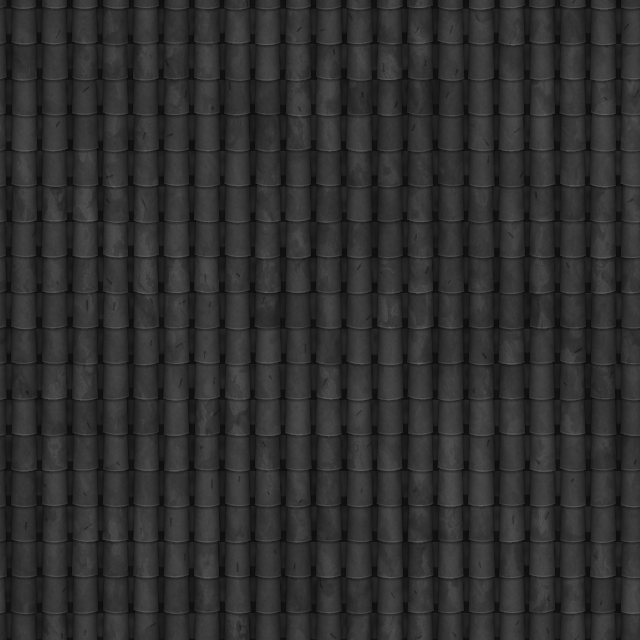
Write a Shadertoy shader that draws this texture.

```glsl
const vec2 COUNT = vec2(21.0, 18.0);    // tiles across and rows up
const vec2 PHASE = vec2(0.293, 0.773);  // offset of the first whole tile
const float HALF_LOW = 0.425;           // half width at the lower lip
const float HALF_TOP = 0.372;           // half width under the next lip
const float SAG = 0.06;                 // curve of the lip
const float LIP_WIDTH = 0.03;
const float LIP_JITTER = 0.05;
const float SCRATCH_CHANCE = 0.3;
const vec3 TILE_EDGE = vec3(0.128);
const vec3 TILE_CREST = vec3(0.243);
const vec3 LIP_LIGHT = vec3(0.075);
const vec3 PAN = vec3(0.122);
const vec3 HOLLOW = vec3(0.062);

float hash(vec2 p) {
    return fract(sin(dot(p, vec2(127.1, 311.7))) * 43758.5453);
}

// Value noise that wraps after a whole number of cells
float noise(vec2 p, vec2 period) {
    vec2 i = floor(p), f = fract(p);
    f = f * f * (3.0 - 2.0 * f);
    vec2 a = mod(i, period), b = mod(i + 1.0, period);
    return mix(mix(hash(a), hash(vec2(b.x, a.y)), f.x),
               mix(hash(vec2(a.x, b.y)), hash(b), f.x), f.y);
}

float fbm(vec2 p) {
    float sum = 0.0, gain = 0.5;
    for (int i = 0; i < 4; i++) {
        sum += gain * noise(p, vec2(256.0));
        p = p * 2.03 + 17.0;
        gain *= 0.5;
    }
    return sum;
}

float segmentDistance(vec2 p, vec2 a, vec2 b) {
    vec2 d = b - a;
    return length(p - a - d * clamp(dot(p - a, d) / dot(d, d), 0.0, 1.0));
}

// Stains, pale contours, grain and a few dark scratches
float wear(vec2 q, vec2 id) {
    vec2 seed = 60.0 * vec2(hash(id + 3.1), hash(id + 8.7));
    vec2 s = q * vec2(2.2, 1.5) + seed;
    float warp = fbm(s * 1.3 + 9.0);
    float stain = fbm(s + 2.4 * vec2(warp, -warp));
    float amount = hash(id + 5.3);
    float w = (stain - 0.47) * mix(0.06, 0.20, amount);
    w += 0.035 * amount * smoothstep(0.045, 0.0, abs(stain - 0.55));
    w += 0.022 * (noise(q * 17.0 + seed, vec2(256.0)) - 0.5);

    vec2 start = vec2(hash(id + 1.9) - 0.5, 0.15 + 0.6 * hash(id + 6.1));
    start.x *= 0.6;
    float angle = 0.3 + 2.3 * hash(id + 4.4);
    vec2 reach = (0.06 + 0.17 * hash(id + 2.2)) * vec2(cos(angle), sin(angle));
    float d = segmentDistance(q, start, start + reach);
    d += 0.03 * (noise(q * 14.0 + seed, vec2(256.0)) - 0.5);
    float scratched = step(hash(id + 7.5), SCRATCH_CHANCE);
    return w - 0.075 * scratched * smoothstep(0.045, 0.005, d);
}

// Lower pan between columns, black where it slips under the next one
vec3 gapColor(vec2 p, vec2 uv) {
    vec2 id = mod(floor(p + vec2(0.5, 0.03)), COUNT);
    float y = fract(p.y + 0.03);
    float aa = COUNT.y / iResolution.y;
    float top = 0.24 + 0.08 * hash(id + 12.0);
    float hollow = smoothstep(0.0, aa, y) * (1.0 - smoothstep(top, top + 0.03 + aa, y));
    vec2 cells = COUNT * vec2(6.0, 4.0);
    float grime = noise(uv * cells, cells) - 0.5;
    vec3 pan = PAN * (0.9 + 0.25 * hash(id) + 0.4 * grime);
    return mix(pan, HOLLOW * (1.0 + 0.3 * grime), 0.9 * hollow);
}

void mainImage(out vec4 fragColor, in vec2 fragCoord) {
    vec2 uv = fragCoord / iResolution.xy;
    vec2 p = uv * COUNT - PHASE;
    vec2 aa = COUNT / iResolution.xy;
    float column = floor(p.x);
    float x = fract(p.x) - 0.5;

    // Curved, slightly uneven rows of lips
    float across = clamp(x / HALF_LOW, -1.0, 1.0);
    float y = p.y + SAG * (1.0 - across * across) - 0.5 * SAG;
    float lipRow = floor(y + 0.5);
    vec2 lipId = mod(vec2(column, lipRow), COUNT);
    float shift = hash(lipId + 21.0) - 0.5 + across * (hash(lipId + 33.0) - 0.5);
    y += LIP_JITTER * shift * (1.0 - 2.0 * abs(y - lipRow));
    vec2 id = mod(vec2(column, floor(y)), COUNT);
    float f = fract(y);

    // Tapered barrel
    float center = 0.035 * (hash(id + 14.0) - 0.5);
    float halfWidth = mix(HALF_LOW, HALF_TOP, f) + 0.02 * (hash(id + 18.0) - 0.5);
    float side = abs(x - center) - halfWidth;
    float u = clamp((x - center) / halfWidth, -1.0, 1.0);
    float round2 = 1.0 - u * u;
    vec3 tile = mix(TILE_EDGE, TILE_CREST, round2);
    tile *= 0.93 + 0.14 * hash(id) + 0.14 * (noise(uv * 6.0, vec2(6.0)) - 0.5);
    tile += wear(vec2(x - center, f), id) * (0.35 + 0.65 * round2);

    // Lit lip above the shadow it casts on the tile below
    float lip = 1.0 - smoothstep(LIP_WIDTH, LIP_WIDTH + aa.y, f);
    tile += LIP_LIGHT * lip * (0.3 + 0.7 * round2);
    tile *= 1.0 - 0.30 * smoothstep(0.90, 1.0, f);
    tile *= mix(0.70, 1.0, smoothstep(0.0, aa.y, f));

    vec3 gap = gapColor(p, uv) * mix(0.8, 1.0, smoothstep(0.0, 0.08, side));
    float cover = 1.0 - smoothstep(-0.5 * aa.x, 0.5 * aa.x, side);
    fragColor = vec4(clamp(mix(gap, tile, cover), 0.0, 1.0), 1.0);
}
```
